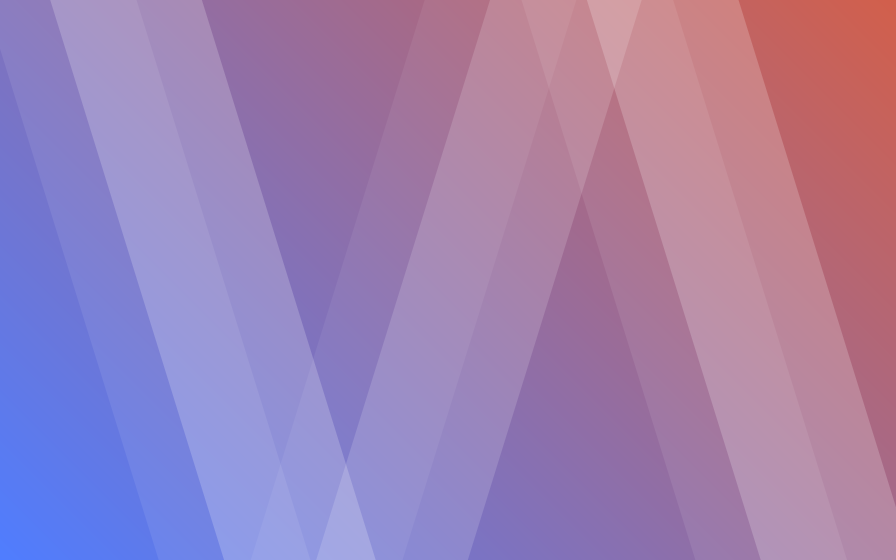
Give the GLSL for this background, as a WebGL 1 fragment shader.

```glsl
precision highp float;
// Diagonal blue-to-red gradient crossed by three pairs of translucent slanted bands.

uniform vec2 u_resolution;

const float ASPECT = 1.6;            // design width, in canvas heights
const vec3 BLUE = vec3(0.310, 0.490, 1.000);
const vec3 RED = vec3(0.824, 0.373, 0.294);

const float SLANT = 0.3104;          // sideways run per unit of height
const float BAND_WIDTH = 0.2708;
const float PAIR_OFFSET = 0.1167;    // shift of the bright band from the faint one

// Each pair: left edge at the top, lean sign, faint opacity, bright opacity
const vec4 LEFT_PAIR = vec4(-0.027, 1.0, 0.08, 0.20);
const vec4 MIDDLE_PAIR = vec4(0.7583, -1.0, 0.06, 0.15);
const vec4 RIGHT_PAIR = vec4(0.9313, 1.0, 0.08, 0.20);

// Antialiased coverage of a band starting at x = start in sheared space
float bandCoverage(float x, float start, float pixel) {
  float edgeDistance = 0.5 * BAND_WIDTH - abs(x - start - 0.5 * BAND_WIDTH);
  return clamp(edgeDistance / pixel + 0.5, 0.0, 1.0);
}

// Lay the two overlapping white bands of a pair over a colour
vec3 addPair(vec3 color, vec2 p, vec4 pair, float pixel) {
  float x = p.x - pair.y * SLANT * (1.0 - p.y);
  float faint = bandCoverage(x, pair.x, pixel);
  float bright = bandCoverage(x, pair.x + PAIR_OFFSET, pixel);
  color = mix(color, vec3(1.0), faint * pair.z);
  return mix(color, vec3(1.0), bright * pair.w);
}

void main() {
  vec2 p = gl_FragCoord.xy / u_resolution * vec2(ASPECT, 1.0);

  // Pixel size measured along x across a slanted edge
  float pixel = length(vec2(ASPECT / u_resolution.x, SLANT / u_resolution.y));

  // Gradient from the lower left to the upper right corner
  vec3 color = mix(BLUE, RED, (p.x + p.y) / (ASPECT + 1.0));

  // Bands
  color = addPair(color, p, LEFT_PAIR, pixel);
  color = addPair(color, p, MIDDLE_PAIR, pixel);
  color = addPair(color, p, RIGHT_PAIR, pixel);

  gl_FragColor = vec4(color, 1.0);
}
```
